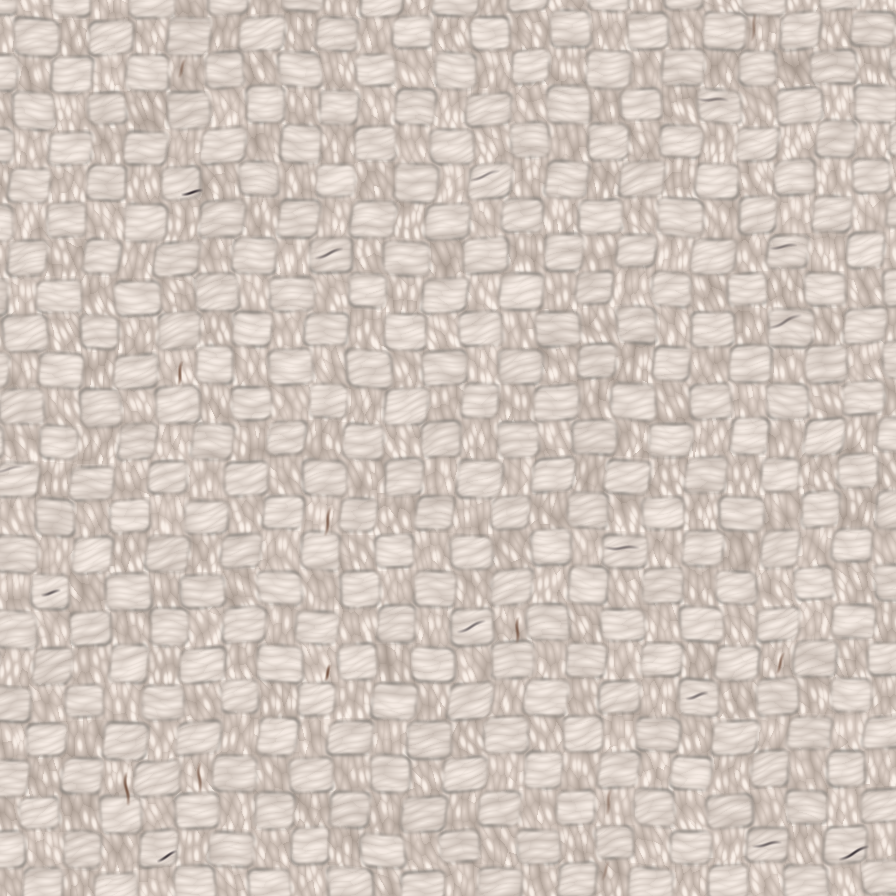
Write a three.js fragment shader that draws this texture.

```glsl
// Natural linen plain weave: pale weft floats over beige warp, with stray dark slubs.
varying vec2 vUv;

const vec2 THREADS = vec2(23.45, 24.2);     // threads across and down
const vec2 PIVOT = vec2(0.409, 0.409);      // point about which the weave is skewed
const vec2 PIVOT_THREAD = vec2(10.5, 10.5); // thread at the pivot
const vec2 SKEW = vec2(0.038, 0.008);       // lean of the columns and of the rows
const vec2 FLOAT_HALF = vec2(0.52, 0.45);   // half size of a weft float, in cells
const float CORNER = 0.2;
const float EDGE = 0.06;                    // softness of float edges
const float GAP_WIDTH = 0.06;
const float DRIFT = 0.04;                   // wander of the threads
const float SLUB_RATE = 0.04;
const float SLUB_WIDTH = 0.07;

const vec3 WEFT_SHADE = vec3(0.72, 0.67, 0.635);
const vec3 WEFT_LIGHT = vec3(0.955, 0.915, 0.885);
const vec3 WARP_SHADE = vec3(0.66, 0.605, 0.565);
const vec3 WARP_LIGHT = vec3(0.895, 0.84, 0.805);
const vec3 SHEEN = vec3(0.99, 0.955, 0.925);
const vec3 GAP = vec3(0.52, 0.505, 0.485);
const vec3 SLUB_BROWN = vec3(0.47, 0.34, 0.27);
const vec3 SLUB_DARK = vec3(0.20, 0.17, 0.19);

vec2 hash2(vec2 p) {
  vec2 s = vec2(dot(p, vec2(127.1, 311.7)), dot(p, vec2(269.5, 183.3)));
  return fract(sin(s) * 43758.55);
}

// Cellular noise: x = distance to the nearest point, y = its random value
vec2 cellular(vec2 p) {
  vec2 base = floor(p);
  vec2 nearest = vec2(9.0, 0.0);
  for (int j = -1; j <= 1; j++) {
    for (int i = -1; i <= 1; i++) {
      vec2 id = base + vec2(float(i), float(j));
      vec2 rnd = hash2(id);
      float d = length(id + rnd - p);
      if (d < nearest.x) nearest = vec2(d, fract(rnd.x * 7.3 + rnd.y * 3.1));
    }
  }
  return nearest;
}

float roundedBox(vec2 q, vec2 halfSize, float r) {
  vec2 k = abs(q) - halfSize + r;
  return length(max(k, 0.0)) + min(max(k.x, k.y), 0.0) - r;
}

// Tapered, slightly wavy stroke: 1 at its core, 0 outside
float stroke(vec2 q, vec2 dir, float reach) {
  float along = dot(q, dir);
  float across = dot(q, vec2(-dir.y, dir.x)) + 0.02 * sin(along * 9.0);
  float taper = max(1.0 - along * along / (reach * reach), 0.0);
  return taper * (1.0 - smoothstep(0.0, SLUB_WIDTH, abs(across)));
}

void main() {
  // Skewed thread coordinates, running down, with a slow wander
  vec2 offset = vec2(vUv.x, 1.0 - vUv.y) - PIVOT;
  vec2 p = (offset + SKEW * offset.yx) * THREADS + PIVOT_THREAD;
  p += DRIFT * (sin(p.yx * vec2(0.9, 0.75) + vec2(0.4, 2.0))
              + sin(p.yx * vec2(2.3, 1.7) + p * 0.4));
  vec2 cell = floor(p);

  // Nearest weft float and slub
  float dist = 9.0;
  float slub = 0.0;
  vec3 slubColor = SLUB_BROWN;
  vec2 floatId = cell;
  vec2 floatPos = vec2(0.0);
  for (int j = -1; j <= 1; j++) {
    for (int i = -1; i <= 1; i++) {
      vec2 id = cell + vec2(float(i), float(j));
      vec2 rnd = hash2(id + 5.0);
      vec2 pick = hash2(id + 61.0);
      bool isWeft = mod(id.x + id.y, 2.0) < 0.5;
      vec2 q = p - id - 0.5 - (rnd - 0.5) * vec2(0.12, 0.10);
      if (isWeft) {
        vec2 size = FLOAT_HALF + (rnd.yx - 0.5) * vec2(0.12, 0.08);
        float d = roundedBox(q, size, CORNER);
        if (d < dist) { dist = d; floatId = id; floatPos = q; }
      }
      if (pick.x < SLUB_RATE) {
        vec2 dir = normalize(isWeft ? vec2(1.0, -0.5 * rnd.x) : vec2(0.6 * rnd.y - 0.4, 1.0));
        float ink = stroke(q - (pick.y - 0.5) * 0.6, dir, 0.25 + 0.25 * rnd.y);
        ink *= 0.3 + 0.7 * pick.y;
        if (ink > slub) {
          slub = ink;
          slubColor = isWeft ? SLUB_DARK : SLUB_BROWN;
        }
      }
    }
  }

  // Weft float: long, nearly level fibres on a rounded bundle
  vec2 tone = hash2(floatId + 23.0);
  float slope = 0.14 + (tone.x - 0.5) * 0.5;
  float lift = floatPos.y + slope * floatPos.x + 0.03 * sin(floatPos.x * 6.0 + tone.y * 6.28);
  vec2 fibre = cellular(vec2(floatPos.x * 1.4, lift * 5.5) + floatId * 17.0);
  float weftLight = 1.04 - 0.72 * fibre.x + 0.14 * (fibre.y - 0.5) + 0.18 * (tone.y - 0.5);
  weftLight -= 0.6 * dot(floatPos * floatPos, vec2(0.6, 1.1));
  vec3 weft = mix(WEFT_SHADE, WEFT_LIGHT, clamp(weftLight, 0.0, 1.0));

  // Warp: slanted upright strands, unbroken under the weft, with bright glints
  vec2 warpTone = hash2(cell + 41.0);
  float lean = p.x - 0.18 * p.y + 0.05 * sin(p.y * 2.6 + p.x * 1.3);
  vec2 strand = cellular(vec2(lean * 5.0, p.y * 2.1));
  float warpLight = 1.0 - 0.85 * strand.x + 0.3 * (strand.y - 0.5) + 0.2 * (warpTone.y - 0.5);
  vec3 warp = mix(WARP_SHADE, WARP_LIGHT, clamp(warpLight, 0.0, 1.0));
  float glint = (1.0 - smoothstep(0.12, 0.48, strand.x)) * smoothstep(0.4, 0.6, strand.y);
  warp = mix(warp, SHEEN, glint * (0.7 + 0.5 * (fract(p.y) - 0.5)));

  // Interlace, then darken the gaps in broken, uneven runs around each float
  vec3 color = mix(warp, weft, 1.0 - smoothstep(-EDGE, EDGE, dist));
  float level = smoothstep(0.25, 0.42, abs(floatPos.y));
  float wear = smoothstep(0.1, 0.85, cellular(p * 1.9 + 7.0).x);
  float gap = exp(-pow((dist - 0.02) / GAP_WIDTH, 2.0));
  color = mix(color, GAP, gap * mix(0.4, 0.62, level) * (0.3 + 0.7 * wear));
  color = mix(color, slubColor, slub);
  gl_FragColor = vec4(color, 1.0);
}
```
